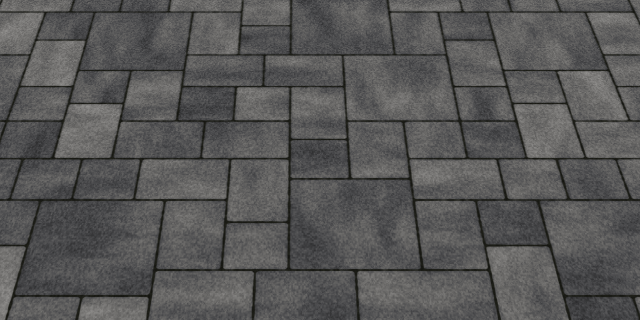
Give the GLSL for this texture, as a Shadertoy shader.

```glsl
// Grey concrete paving in four slab sizes, receding gently, with dark sandy joints.

// View: vanishing point in canvas heights, and the ground mapping
const vec2 VANISH = vec2(0.930, 3.161);
const vec2 GROUND_SCALE = vec2(28.69, -114.7);
const vec2 GROUND_SHIFT = vec2(0.268, 41.17);

// Laying pattern: one repeat in half-slab units, slab corners by size
const vec2 PERIOD = vec2(16.0, 11.0);
const vec2[3] BIG = vec2[3](vec2(-8, -11), vec2(0, -1), vec2(2, -8));
const vec2[8] TALL = vec2[8](
    vec2(-4, -11), vec2(-2, -2), vec2(4, -11), vec2(6, -9),
    vec2(-6, -7), vec2(0, -6), vec2(-8, -5), vec2(2, -4));
const vec2[6] WIDE = vec2[6](
    vec2(-1, -8), vec2(-4, -8), vec2(-6, -4),
    vec2(-3, -4), vec2(4, -2), vec2(-5, -2));
const vec2[11] SMALL = vec2[11](
    vec2(-2, -10), vec2(6, -11), vec2(-8, -7), vec2(-4, -6),
    vec2(-2, -6), vec2(6, -6), vec2(0, -3), vec2(4, -4),
    vec2(6, -4), vec2(7, -2), vec2(-7, -2));

// Surface
const float JOINT = 0.036;          // half width of a joint
const float CORNER = 0.10;          // corner radius
const float EDGE_WEAR = 0.025;
const float BASE_TONE = 0.372;
const float SLAB_VARIATION = 0.11;
const float CLOUD_STRENGTH = 0.26;
const float GRAIN_STRENGTH = 0.16;
const vec2 GRAIN_FREQ = vec2(19.0, 14.0);
const vec3 COOL = vec3(0.985, 0.990, 1.020);
const vec3 WARM = vec3(1.010, 1.000, 0.985);
const vec3 JOINT_COLOR = vec3(0.105, 0.108, 0.085);

struct Slab { vec2 id; vec2 local; vec2 size; float bias; };

float hash(vec2 p) {
    vec3 q = fract(vec3(p.xyx) * 0.1031);
    q += dot(q, q.yzx + 33.33);
    return fract((q.x + q.y) * q.z);
}

float noise(vec2 p) {
    vec2 i = floor(p), f = fract(p);
    f = f * f * (3.0 - 2.0 * f);
    return mix(mix(hash(i), hash(i + vec2(1, 0)), f.x),
               mix(hash(i + vec2(0, 1)), hash(i + vec2(1, 1)), f.x), f.y);
}

float fbm(vec2 p) {
    float sum = 0.0, amp = 0.5;
    for (int i = 0; i < 4; i++) {
        sum += amp * noise(p);
        p = mat2(1.6, 1.2, -1.2, 1.6) * p + 17.3;
        amp *= 0.5;
    }
    return sum / 0.9375;
}

// Keeps the slab if the ground point lies on one of its repeats
void trySlab(vec2 p, vec2 corner, vec2 size, float bias, inout Slab slab) {
    vec2 tile = floor((p - corner) / PERIOD);
    vec2 id = corner + tile * PERIOD;
    vec2 local = p - id;
    if (local.x < size.x && local.y < size.y) slab = Slab(id, local, size, bias);
}

Slab findSlab(vec2 p) {
    Slab slab = Slab(vec2(0), vec2(0), vec2(1), 0.0);
    for (int i = 0; i < 3; i++) trySlab(p, BIG[i], vec2(4, 4), -0.012, slab);
    for (int i = 0; i < 8; i++) trySlab(p, TALL[i], vec2(2, 3), 0.030, slab);
    for (int i = 0; i < 6; i++) trySlab(p, WIDE[i], vec2(3, 2), 0.005, slab);
    for (int i = 0; i < 11; i++) trySlab(p, SMALL[i], vec2(2, 2), -0.025, slab);
    return slab;
}

float roundedBox(vec2 p, vec2 halfSize, float radius) {
    vec2 q = abs(p) - halfSize + radius;
    return length(max(q, 0.0)) + min(max(q.x, q.y), 0.0) - radius;
}

void mainImage(out vec4 fragColor, in vec2 fragCoord) {
    // Canvas to ground plane
    vec2 uv = fragCoord / iResolution.y;
    float depth = VANISH.y - uv.y;
    vec2 ground = vec2(uv.x - VANISH.x, 1.0) / depth * GROUND_SCALE + GROUND_SHIFT;
    vec2 footprint = fwidth(ground);
    float aa = 0.7 * max(footprint.x, footprint.y);

    // Slab outline with slightly worn edges
    Slab slab = findSlab(ground);
    float dist = roundedBox(slab.local - 0.5 * slab.size, 0.5 * slab.size - JOINT, CORNER);
    dist += EDGE_WEAR * (noise(ground * 7.0) - 0.5);
    float cover = 1.0 - smoothstep(-aa, aa, dist);

    // Slab tone, streaky clouds and fine grain
    float seed = hash(slab.id + 71.0);
    vec2 stretch = hash(slab.id + 13.0) < 0.6 ? vec2(0.55, 1.3) : vec2(1.3, 0.55);
    float cloud = fbm(slab.local * stretch + 50.0 * vec2(seed, hash(slab.id + 37.0)));
    float grain = 0.65 * noise(ground * GRAIN_FREQ) + 0.35 * noise(ground * GRAIN_FREQ * 1.7 + 9.0);
    float tone = BASE_TONE + slab.bias + SLAB_VARIATION * (seed - 0.5)
               + CLOUD_STRENGTH * (cloud - 0.5) + GRAIN_STRENGTH * (grain - 0.5);
    tone *= 1.0 - 0.12 * smoothstep(-0.12, 0.0, dist);

    // Dark slabs lean cool, light ones warm; joints stay earthy
    vec3 stone = tone * mix(COOL, WARM, smoothstep(0.27, 0.42, tone));
    vec3 joint = JOINT_COLOR * (0.7 + 0.6 * grain);
    fragColor = vec4(mix(joint, stone, cover), 1.0);
}
```
